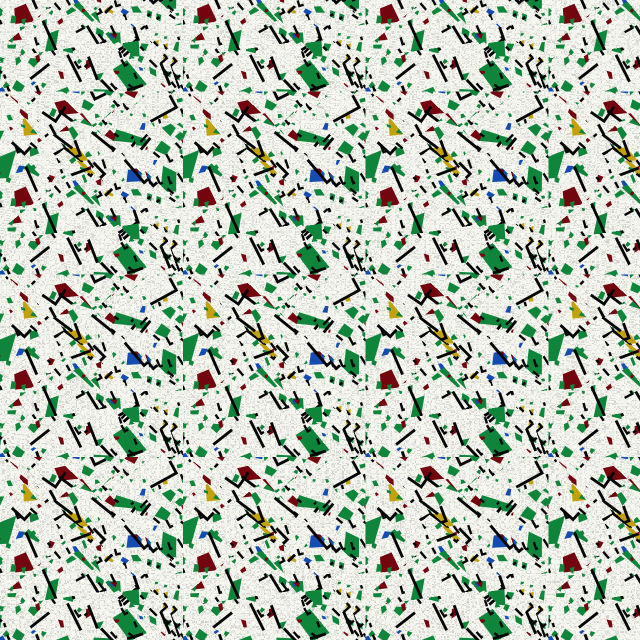
A Shadertoy shader for this pattern:

```glsl
float hash(vec2 p) {
    return fract(sin(dot(p, vec2(127.1, 311.7))) * 43758.5453);
}

vec2 hash2(vec2 p) {
    return vec2(hash(p), hash(p + 17.3));
}

float coverage(float dist, float pixel) {
    return clamp(0.5 - dist / pixel, 0.0, 1.0);
}

float box(vec2 p, vec2 halfSize) {
    vec2 e = abs(p) - halfSize;
    return max(e.x, e.y);
}

// Mostly green, with evenly spread accents
vec3 shardColor(vec2 id) {
    float pick = fract(dot(id, vec2(0.7549, 0.5698)));
    if (pick < 0.75) return vec3(0.06, 0.52, 0.23);
    if (pick < 0.87) return vec3(0.45, 0.02, 0.06);
    if (pick < 0.95) return vec3(0.08, 0.30, 0.70);
    return vec3(0.76, 0.63, 0.06);
}

// Slide one side of each random line to break up the tile
vec2 shatter(vec2 p) {
    for (int i = 0; i < 7; i++) {
        vec2 seed = vec2(float(i) * 3.1, 5.7);
        float angle = 6.2832 * hash(seed);
        vec2 normal = vec2(cos(angle), sin(angle));
        vec2 center = mix(vec2(0.15), vec2(0.85), hash2(seed + 2.3));
        if (dot(p - center, normal) > 0.0) p += 0.3 * (hash2(seed + 8.9) - 0.5);
    }
    return p;
}

// Irregular convex pieces, each the overlap of four half planes
vec3 addShards(vec3 color, vec2 p, float grid, float presence, float size, float pixel) {
    vec2 g = p * grid;
    for (int y = -1; y <= 1; y++)
    for (int x = -1; x <= 1; x++) {
        vec2 id = floor(g) + vec2(x, y);
        if (hash(id + grid) > presence) continue;
        vec2 q = g - id - 0.5 - 0.6 * (hash2(id + grid * 2.3) - 0.5);
        float radius = size * mix(0.3, 1.0, hash(id + 3.7));
        float spin = 6.2832 * hash(id + 6.1);
        float d = length(q) - 1.2;
        for (int k = 0; k < 4; k++) {
            vec2 h = hash2(id + float(k) * 9.1 + grid * 0.7);
            float angle = spin + 1.5708 * float(k) + 0.8 * (h.x - 0.5);
            d = max(d, dot(q, vec2(cos(angle), sin(angle))) - radius * mix(0.2, 1.0, h.y));
        }
        color = mix(color, shardColor(id), coverage(d / grid, pixel));
    }
    return color;
}

// Slanted black strokes, half of them with a square elbow
vec3 addBars(vec3 color, vec2 p, float grid, float presence, float halfWidth, float pixel) {
    vec2 g = p * grid;
    float d = 1.0;
    for (int y = -1; y <= 1; y++)
    for (int x = -1; x <= 1; x++) {
        vec2 id = floor(g) + vec2(x, y);
        if (hash(id + grid * 1.7) > presence) continue;
        vec2 q = (g - id - 0.5 - 0.6 * (hash2(id + grid * 0.9) - 0.5)) / grid;
        float angle = -0.95 + 0.7 * (hash(id + 4.4) - 0.5);
        if (hash(id + 12.6) < 0.35) angle += 1.5708;
        vec2 along = vec2(cos(angle), sin(angle));
        q = vec2(dot(q, along), dot(q, vec2(-along.y, along.x)));
        float reach = mix(0.15, 0.45, hash(id + 7.2)) / grid;
        d = min(d, box(q, vec2(reach, halfWidth)));
        if (hash(id + 1.9) < 0.5) {
            float arm = mix(0.06, 0.28, hash(id + 9.8)) / grid;
            d = min(d, box(q - vec2(reach - halfWidth, arm - halfWidth), vec2(halfWidth, arm)));
        }
    }
    return mix(color, vec3(0.02), coverage(d, pixel));
}

vec3 tileColor(vec2 uv, vec3 paper, float pixel) {
    vec2 p = shatter(fract(uv * 3.5));
    vec3 color = addShards(paper, p, 6.0, 0.65, 0.65, pixel);
    color = addShards(color, p, 15.0, 0.4, 0.5, pixel);
    color = addBars(color, p, 5.0, 0.9, 0.0078, pixel);
    return addBars(color, p, 16.0, 0.27, 0.0065, pixel);
}

void mainImage(out vec4 fragColor, in vec2 fragCoord) {
    // Fine speckle on the paper
    float grain = hash(floor(fragCoord / iResolution.y * 512.0));
    vec3 paper = vec3(0.97, 0.975, 0.945) - 0.17 * grain * grain * grain;

    // Four samples also smooth the cuts between pieces
    vec3 color = vec3(0.0);
    for (int i = 0; i < 4; i++) {
        vec2 offset = vec2(i % 2, i / 2) * 0.5 - 0.25;
        color += tileColor((fragCoord + offset) / iResolution.y, paper, 1.75 / iResolution.y);
    }
    fragColor = vec4(color / 4.0, 1.0);
}
```
